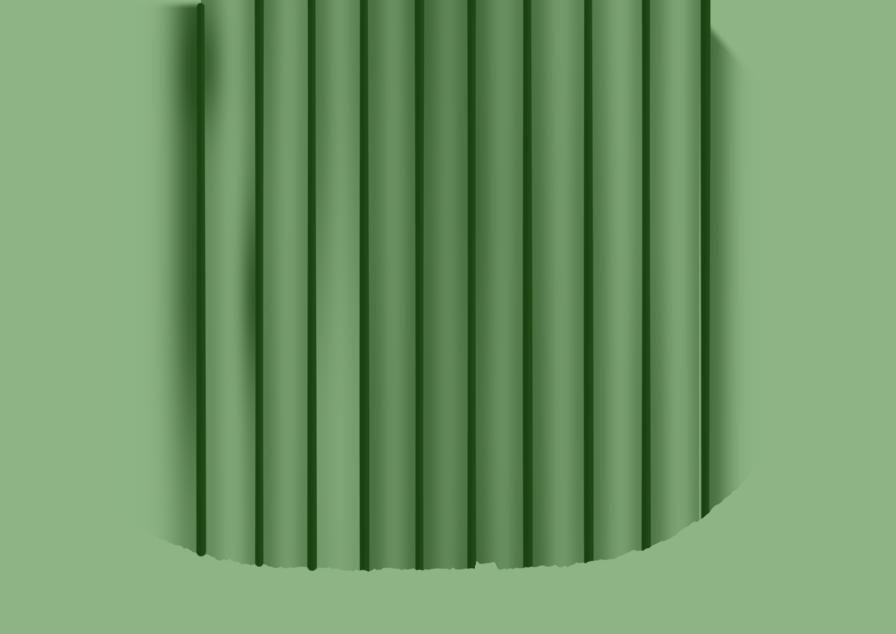
Write a Shadertoy shader that draws this pattern.

```glsl
// Soft green pleats: ten dark upright strokes with airbrushed shade on each side,
// cut off below by a ragged bowed hem. A loop gathers the shade and ink of each
// stroke; a sine hash varies its lean, thickness and shading.

const vec3 PAPER = vec3(0.555, 0.705, 0.523);
const vec3 INK = vec3(0.115, 0.265, 0.078);

float hash(float n) {
    return fract(sin(n * 127.1) * 43758.5453);
}

float noise(float x) {
    float i = floor(x), f = fract(x);
    return mix(hash(i), hash(i + 1.0), f * f * (3.0 - 2.0 * f));
}

float bell(float x, float center, float width) {
    float t = (x - center) / width;
    return exp(-t * t);
}

// Stroke positions: even steps, bowed to the left, every third one nudged right
float strokeX(float i) {
    float a = 6.2832 * i / 9.0;
    float bow = 0.075 * (1.0 - cos(a)) - 0.05 * sin(a);
    float nudge = 0.026 * sin(3.0 * a - 0.73) * min(1.0, i * (9.0 - i) / 8.0);
    return 0.317 + 0.0884 * (i - bow + nudge);
}

float hemHeight(float x) {
    float d = x - 0.653;
    return 0.102 + 1.9 * d * d * d * d;
}

float capsule(vec2 p, vec2 a, vec2 b, float r) {
    vec2 ab = b - a;
    float t = clamp(dot(p - a, ab) / dot(ab, ab), 0.0, 1.0);
    return length(p - a - ab * t) - r;
}

void mainImage(out vec4 fragColor, in vec2 fragCoord) {
    vec2 p = fragCoord / iResolution.y;
    float px = 1.0 / iResolution.y;

    // Ragged hem with one small notch
    float hem = hemHeight(p.x) + 0.005 * (noise(p.x * 55.0) - 0.5)
              + 0.003 * (noise(p.x * 210.0) - 0.5);
    hem += 0.011 * smoothstep(0.749, 0.751, p.x) * smoothstep(0.787, 0.779, p.x);
    float cloth = smoothstep(-px, px, p.y - hem);

    // Faint tone between the strokes, deeper on the middle pleats
    float shade = 0.04 * smoothstep(0.31, 0.32, p.x) * smoothstep(1.12, 1.11, p.x)
                + 0.07 * smoothstep(0.56, 0.6, p.x) * smoothstep(0.95, 0.9, p.x);
    float freeInk = 0.0, cutInk = 0.0, inkSide = 0.0;

    for (float i = 0.0; i < 10.0; i++) {
        float h = hash(i + 3.0);
        float x = strokeX(i) + 0.003 * (h - 0.5) * (p.y - 0.5);
        float halfWidth = 0.0068 + 0.0008 * sin(3.5 * p.y + 6.3 * h);
        float d = p.x - x;
        float gap = max(abs(d) - halfWidth, 0.0);
        float mid = bell(i, 4.8, 2.4);
        float drift = 0.92 + 0.16 * noise(p.y * 3.0 + i * 17.0);

        // Shade: broad on the right of each stroke, tighter on its left
        if (i < 0.5 && d < 0.0) {
            float strength = 0.42 + 0.36 * smoothstep(0.15, 0.55, p.y)
                           + 0.14 * bell(p.y, 0.89, 0.08);
            shade += strength * bell(gap, 0.0, 0.041) * smoothstep(1.0, 0.985, p.y);
        } else if (i > 8.5 && d > 0.0) {
            float corner = 0.96 - 1.1 * (p.x - 1.118) - p.y;
            shade += 0.6 * bell(gap, 0.0, 0.034) * smoothstep(-0.01, 0.015, corner);
        } else if (d > 0.0) {
            float strength = (0.46 + 0.07 * mid) * drift;
            if (i < 0.5) strength = 0.32 + 0.38 * bell(p.y, 0.9, 0.1);
            if (i > 1.5 && i < 2.5) strength *= mix(0.4, 1.1, smoothstep(0.3, 0.9, p.y));
            shade += strength * bell(gap, 0.0, 0.031 + 0.005 * mid);
        } else {
            float strength = (0.34 + 0.08 * mid + 0.06 * h) * drift;
            if (i > 2.5 && i < 3.5) strength *= mix(0.45, 1.0, smoothstep(0.3, 0.9, p.y));
            shade += strength * bell(gap, 0.0, 0.024 + 0.003 * mid);
            if (i > 0.5 && i < 1.5)
                shade += 0.4 * bell(p.y, 0.54, 0.15) * bell(gap, 0.0, 0.024);
        }

        // Ink: the first three strokes have round feet, the rest run into the hem
        float foot = hemHeight(x) + (i < 2.5 ? 0.004 : -0.03);
        float head = i < 0.5 ? 0.989 : 1.1;
        float line = capsule(p, vec2(x, foot), vec2(x, head), halfWidth);
        float ink = smoothstep(px, -px, line);
        if (i < 2.5) freeInk = max(freeInk, ink);
        else cutInk = max(cutInk, ink);
        inkSide += ink * smoothstep(-0.3, 0.5, d / halfWidth);
    }

    vec3 color = mix(PAPER, INK, clamp(shade, 0.0, 0.88) * cloth);

    // Pale sliver beside the last stroke
    float sliver = smoothstep(0.0008 + px, 0.0008, abs(p.x - strokeX(9.0) + 0.0088));
    color = mix(color, PAPER, 0.6 * sliver * cloth * smoothstep(0.95, 0.5, p.y));

    // Strokes, a little lighter along their right side
    vec3 inkColor = INK + vec3(0.02, 0.035, 0.015) * (inkSide - 0.4);
    color = mix(color, inkColor, max(freeInk, cutInk * cloth));
    fragColor = vec4(color, 1.0);
}
```
